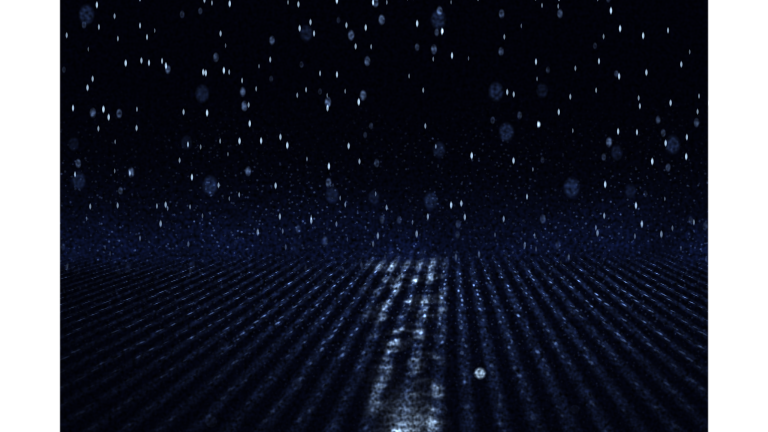
Give the GLSL for this background, as a WebGL 1 fragment shader.

```glsl
precision highp float;
// Night rain falling through mist onto a wet slatted deck, framed by white side margins.

uniform vec2 u_resolution;

#define FRAME_LEFT 0.139
#define FRAME_RIGHT 1.639
#define VANISH vec2(1.046, 0.618)
#define SLAT_WIDTH 0.13
#define DECK_EDGE 0.40
#define GLOW_X 0.955
#define RAIN_DENSITY 0.45
#define SPECKLE 0.65
#define GRAIN 0.9

const vec3 NIGHT = vec3(0.006, 0.008, 0.036);
const vec3 NAVY = vec3(0.04, 0.07, 0.16);
const vec3 STEEL = vec3(0.13, 0.19, 0.31);
const vec3 SLATE = vec3(0.30, 0.38, 0.50);
const vec3 SHINE = vec3(0.66, 0.77, 0.84);

vec2 hash2(vec2 p) {
  vec3 q = fract(p.xyx * vec3(0.1031, 0.1030, 0.0973));
  q += dot(q, q.yzx + 33.33);
  return fract((q.xx + q.yz) * q.zy);
}

float corner(vec2 id, vec2 f, vec2 o) {
  return dot(hash2(id + o) * 2.0 - 1.0, f - o);
}

// Gradient noise, roughly -0.7 to 0.7
float noise(vec2 p) {
  vec2 id = floor(p), f = fract(p);
  vec2 w = f * f * f * (f * (f * 6.0 - 15.0) + 10.0);
  vec2 e = vec2(1.0, 0.0);
  return mix(mix(corner(id, f, e.yy), corner(id, f, e.xy), w.x),
             mix(corner(id, f, e.yx), corner(id, f, e.xx), w.x), w.y);
}

float fbm(vec2 p) {
  float sum = 0.0, amp = 0.6;
  for (int i = 0; i < 4; i++) {
    sum += amp * noise(p);
    p = p * 2.03 + 17.0;
    amp *= 0.5;
  }
  return sum;
}

// One randomly placed soft ellipse per cell; core sets the flat inner part
float drops(vec2 p, vec2 cell, vec2 size, float core, float density, float seed) {
  vec2 g = p / cell, id = floor(g) + seed;
  vec2 look = hash2(id + 71.0);
  vec2 radius = size * mix(0.7, 1.1, look.y);
  vec2 center = mix(radius / cell, 1.0 - radius / cell, hash2(id));
  float d = length((fract(g) - center) * cell / radius);
  return (1.0 - smoothstep(core, 1.0, d)) * step(look.x, density) * mix(0.35, 1.0, look.y);
}

// Fine spray: turned layers of tiny dots hide the cell grid
float spray(vec2 p) {
  float sum = 0.0;
  for (int i = 0; i < 3; i++) {
    p = mat2(0.8, 0.6, -0.6, 0.8) * p + 3.7;
    sum += drops(p, vec2(0.017 + 0.004 * float(i)), vec2(0.0042), 0.1, 0.5, 3.0);
  }
  return sum;
}

vec3 backdrop(vec2 p) {
  float cloud = fbm(p * vec2(5.0, 7.0));
  float mist = exp(-pow((p.y - 0.41) / 0.11, 2.0)) * (0.75 + 1.1 * cloud);
  float haze = exp(-pow((p.y - 0.47) / 0.18, 2.0));
  vec3 col = NIGHT + NAVY * (0.75 * max(mist, 0.0) + 0.12 * haze);
  return col + SLATE * SPECKLE * spray(p) * haze * max(0.6 + 1.3 * cloud, 0.1);
}

vec3 deck(vec2 p) {
  float depth = max(VANISH.y - p.y, 0.05);
  vec2 slat = vec2((p.x - VANISH.x) / depth, log(depth)) / SLAT_WIDTH;
  float across = abs(fract(slat.x) - 0.5);
  float ridge = 1.0 - smoothstep(0.08, 0.36, across);
  float wet = max(0.65 + 1.1 * fbm(slat * vec2(1.3, 2.5)), 0.0);
  float side = exp(-1.6 * pow(p.x - 1.05, 2.0));
  float light = side * mix(0.55, 1.0, smoothstep(0.0, 0.34, p.y));
  vec3 col = NIGHT + NAVY * 0.25 * light + STEEL * 0.7 * ridge * wet * light;

  // Water beads along the ridges, blurred discs and fine spray
  float row = floor(slat.x);
  vec2 along = vec2(fract(slat.x) - 0.25, slat.y + hash2(vec2(row, 5.0)).x);
  along.x = row * 0.5 + clamp(along.x, 0.0, 0.499);
  float bead = drops(along, vec2(0.5, 0.28), vec2(0.13), 0.1, 0.65, 90.0);
  float bokeh = drops(p, vec2(0.09, 0.08), vec2(0.017), 0.7, 0.3, 23.0);
  float far = smoothstep(0.05, 0.36, p.y);
  col += SLATE * light * (mix(0.55, 1.15, far) * bead + 0.35 * bokeh * (1.0 - far));
  col += SLATE * 0.30 * spray(p + 1.3) * light * (0.3 + far);

  // Pale reflection down the middle, broken by slats and fine ribs
  float band = smoothstep(-0.13, -0.03, p.x - GLOW_X + 0.03 * p.y);
  band *= 1.0 - smoothstep(0.04, 0.10, p.x - GLOW_X);
  float patches = smoothstep(-0.2, 0.5, noise(slat * vec2(0.9, 1.4) + 4.0) + 0.6 * noise(slat * vec2(2.0, 4.0)));
  float ribs = 0.82 + 0.18 * sin(p.y * 380.0);
  col += SHINE * band * patches * ribs * (0.18 + 0.7 * ridge);
  float strip = exp(-pow((p.y - 0.388) / 0.010, 2.0));
  col += SHINE * band * strip * (0.15 + 0.65 * ridge);
  vec2 low = (p - vec2(0.94, 0.02)) * vec2(22.0, 16.0);
  float pool = exp(-dot(low, low));
  float spark = 1.0 - smoothstep(0.008, 0.017, length(p - vec2(1.111, 0.136)));
  return col + SHINE * (0.45 * pool * ribs + 0.65 * spark);
}

vec3 rain(vec2 p) {
  float air = smoothstep(0.32, 0.58, p.y);
  float streaks = 0.0, blobs = 0.0;
  for (int i = 0; i < 3; i++) {
    float k = float(i);
    vec2 q = p + vec2(0.023, 0.031) * k;
    streaks += drops(q, vec2(0.061, 0.073) + 0.011 * k, vec2(0.0042, 0.0105), 0.3, RAIN_DENSITY, 40.0 + 30.0 * k);
    blobs += drops(q, vec2(0.113, 0.101) + 0.012 * k, vec2(0.009, 0.014), 0.4, 0.36, 120.0 + 20.0 * k);
  }
  float soft = drops(p + 0.04, vec2(0.14, 0.13), vec2(0.020, 0.026), 0.5, 0.35, 170.0);
  float mottle = max(1.0 + 1.2 * noise(p * 120.0), 0.0);
  return air * (SHINE * 1.1 * streaks + mottle * (SLATE * 0.75 * blobs + STEEL * 0.6 * soft));
}

void main() {
  vec2 p = gl_FragCoord.xy / u_resolution.y;
  p.x += 0.5 * (16.0 / 9.0 - u_resolution.x / u_resolution.y);
  float ground = 1.0 - smoothstep(DECK_EDGE - 0.05, DECK_EDGE + 0.03, p.y);
  vec3 col = mix(backdrop(p), deck(p), ground);
  col *= max(1.0 + GRAIN * (noise(p * 143.0) + noise(p * 89.0 + 7.0)), 0.0);
  col += rain(p);
  float pixel = 1.0 / u_resolution.y;
  float inside = smoothstep(-pixel, pixel, p.x - FRAME_LEFT) * smoothstep(-pixel, pixel, FRAME_RIGHT - p.x);
  gl_FragColor = vec4(mix(vec3(1.0), clamp(col, 0.0, 1.0), inside), 1.0);
}
```
